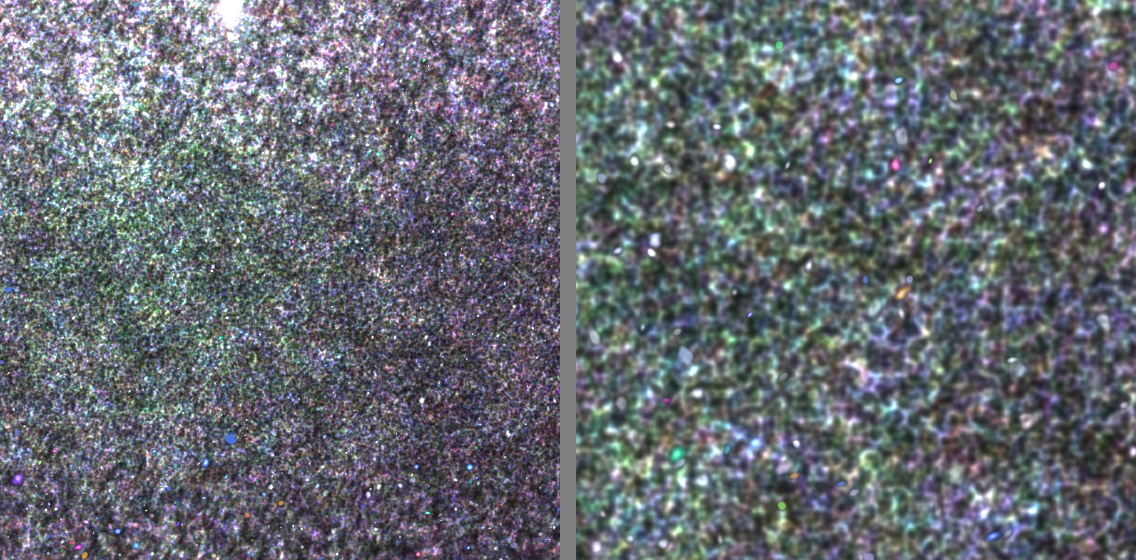
Left, the full canvas; right, a detail of the centre.
Write a Shadertoy shader that draws this texture.

```glsl
// Glittering granular surface: log-scaled gradient noise makes the fine grain,
// and jittered cells scatter pale grains, vivid flakes and soft defocused discs.
// Broad masks shift the tint from green-grey to violet and brighten the top.

vec3 hash3(vec2 p) {
    vec3 q = fract(p.xyx * vec3(0.1031, 0.1030, 0.0973));
    q += dot(q, q.yxz + 33.33);
    return fract((q.xxy + q.yzz) * q.zyx);
}

mat2 rotate(float a) {
    return mat2(cos(a), sin(a), -sin(a), cos(a));
}

float cornerSlope(vec2 cell, vec2 offset) {
    float a = 6.2832 * hash3(cell).x;
    return dot(vec2(cos(a), sin(a)), offset);
}

float gradientNoise(vec2 p) {
    vec2 i = floor(p), f = p - i;
    vec2 u = f * f * f * (f * (f * 6.0 - 15.0) + 10.0);
    vec2 e = vec2(1.0, 0.0);
    return mix(mix(cornerSlope(i, f), cornerSlope(i + e, f - e), u.x),
               mix(cornerSlope(i + e.yx, f - e.yx), cornerSlope(i + 1.0, f - 1.0), u.x), u.y);
}

// Independent noise in each colour channel
vec3 colorNoise(vec2 p) {
    return vec3(gradientNoise(p + 61.0), gradientNoise(p + 113.0), gradientNoise(p + 171.0));
}

// Pale tints for common grains, saturated hues centred on blue for flakes
vec3 grainColor(float pick, float vividness) {
    float hue = 0.38 + 4.0 * pow(abs(pick - 0.5), 3.0) * sign(pick - 0.5);
    vec3 vivid = 0.5 + 0.5 * cos(6.2832 * (hue + vec3(0.0, 0.33, 0.67)));
    return mix(vec3(0.86, 0.88, 0.95), vivid * 0.9 + 0.06, vividness);
}

// Scattered ellipses: rgb is colour, a is coverage
vec4 scatter(vec2 uv, float cells, float density, float vividness, float softness) {
    vec2 p = uv * cells, base = floor(p);
    float ragged = 0.4 * gradientNoise(p * 3.0);
    vec4 result = vec4(0.0);
    for (int y = -1; y <= 1; y++)
    for (int x = -1; x <= 1; x++) {
        vec2 cell = base + vec2(float(x), float(y));
        vec3 place = hash3(cell + cells * 3.7);
        vec3 look = hash3(cell + cells * 7.1 + 50.0);
        vec2 d = rotate(0.5 + 2.2 * (look.x - 0.5)) * (p - cell - place.xy);
        float radius = mix(0.2, 0.5, look.y * look.y);
        d.x *= 1.0 + 0.9 * place.x;
        float edge = length(d) / radius + ragged;
        float cover = (1.0 - smoothstep(1.0 - softness, 1.15, edge)) * step(place.z, density);
        vec3 tint = grainColor(look.z, vividness * (0.4 + 0.6 * step(0.3, look.x)));
        // A bright core makes each flake glint
        tint += 0.55 * (1.0 - smoothstep(0.0, 0.65, edge)) * step(0.45, place.y);
        result = mix(result, vec4(tint, 1.0), cover);
    }
    return result;
}

void mainImage(out vec4 fragColor, in vec2 fragCoord) {
    vec2 uv = fragCoord / iResolution.y;

    // Broad regions of the surface
    float wobble = 0.12 * gradientNoise(uv * 5.0);
    float bottom = 1.0 - smoothstep(0.02, 0.36, uv.y + 0.12 * uv.x + wobble);
    float top = smoothstep(0.5, 1.0, uv.y + wobble);
    float left = 1.0 - smoothstep(0.2, 0.95, uv.x + wobble);
    vec2 fromGreen = uv - vec2(0.28, 0.55);
    float green = exp(-6.0 * dot(fromGreen, fromGreen));
    float blur = max(bottom, 0.7 * top);

    // Clumps and hollows of several sizes
    float clumps = 0.35 * gradientNoise(uv * 7.0 + 3.0) + 0.5 * gradientNoise(uv * 15.0 + 8.0)
                 + mix(0.4, 0.9, blur) * gradientNoise(uv * 29.0 + 21.0);

    // Slanted grain, coarser where the surface leaves the focal plane
    vec2 warp = vec2(gradientNoise(uv * 14.0), gradientNoise(uv * 14.0 + 31.0));
    vec2 p = rotate(0.48) * (uv + 0.012 * warp) * vec2(1.25, 0.95);
    float grain = mix(0.6, 1.25, blur) * gradientNoise(p * 50.0)
                + 0.9 * gradientNoise(p * 86.0 + 17.0)
                + mix(1.05, 0.65, blur) * gradientNoise(uv * 150.0 + 5.0)
                + mix(0.85, 0.45, blur) * gradientNoise(uv * 225.0 + 9.0);
    vec3 chroma = 1.2 * colorNoise(p * 95.0) + 0.7 * colorNoise(uv * 24.0);

    // Base tint and exposure, applied in log scale
    vec3 baseTint = mix(vec3(0.405, 0.362, 0.44), vec3(0.365, 0.43, 0.415), green);
    float exposure = 0.86 + 0.13 * left + 0.32 * top + 0.28 * top * left - 0.13 * bottom;
    exposure -= 0.1 * (1.0 - left) * (1.0 - top);
    vec3 color = baseTint * exposure * exp(0.83 * grain + 0.75 * clumps
               + chroma * vec3(0.3, 0.26, 0.38));

    // Defocused discs, pale grains, then vivid flakes
    vec4 disc = scatter(uv, 22.0, 0.06 + 0.26 * blur * (0.3 + 0.7 * left), 0.25, 0.8);
    color = mix(color, disc.rgb * (0.62 + 0.35 * grain), 0.42 * disc.a);
    vec4 pale = scatter(uv + 0.002 * warp, 52.0, 0.13 + 0.06 * blur, 0.15, 0.7);
    color = mix(color, pale.rgb, pale.a * clamp(0.62 + 0.35 * grain, 0.0, 1.0));
    vec4 flake = scatter(uv, 34.0, 0.016 + 0.13 * bottom, 0.85, 0.55);
    color = mix(color, flake.rgb, 0.88 * flake.a);
    vec4 glint = scatter(uv, 66.0, 0.04 + 0.03 * bottom, 0.75, 0.6);
    color = mix(color, glint.rgb, 0.7 * glint.a);

    // Burnt-out highlight at the upper rim
    vec2 h = (uv - vec2(0.41, 0.985)) / vec2(0.024, 0.036);
    float burn = length(h) + 0.6 * gradientNoise(uv * 45.0);
    color += 0.22 * exp(-0.25 * dot(h, h));
    color = mix(color, vec3(1.0), 1.0 - smoothstep(0.65, 1.1, burn));

    fragColor = vec4(clamp(color, 0.0, 1.0), 1.0);
}
```
